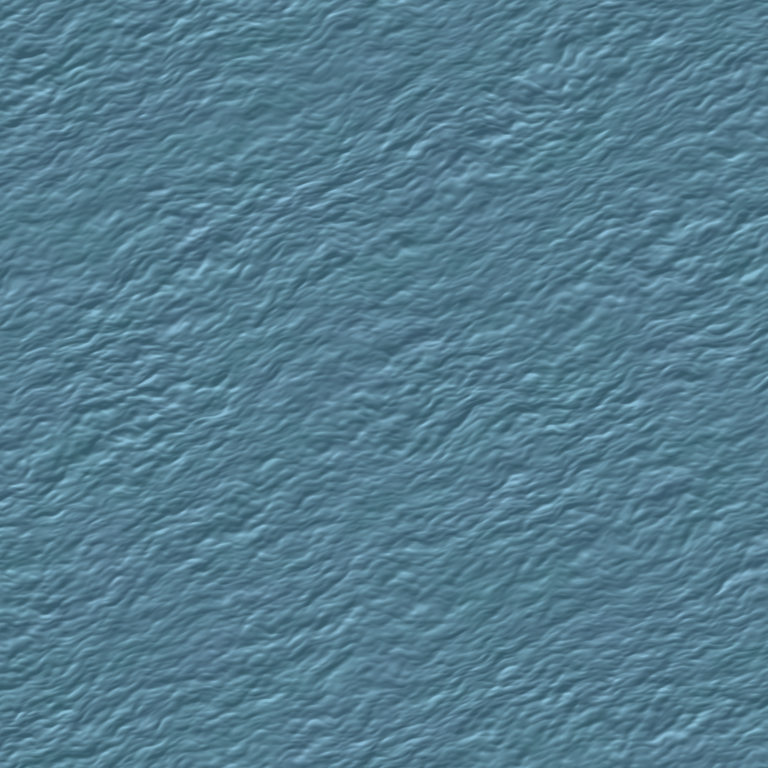
Reproduce this texture procedurally as a WebGL 1 fragment shader.

```glsl
precision highp float;
// Wind-ruffled blue-grey water: fine slanting ripples lit from the upper left.

uniform vec2 u_resolution;

const vec3 WATER = vec3(0.328, 0.483, 0.553);      // mean water colour
const vec3 LIGHT_STEP = vec3(0.047, 0.055, 0.059); // colour change per unit of light
const vec3 GLINT = vec3(0.003, 0.004, 0.0045);     // extra lift on strong light
const vec3 TINT = vec3(-0.011, 0.004, -0.007);     // green-to-violet drift
const vec2 LIGHT_DIR = vec2(-0.40, 0.92);
const float CREST_ANGLE = 0.42;   // radians above horizontal
const float ANGLE_SPREAD = 0.19;  // alternate turn of successive ripple layers
const float STRETCH = 0.43;       // ripple width over length
const float BASE_FREQ = 32.0;     // coarsest ripples per canvas
const float FREQ_STEP = 1.7;
const float SLOPE_STEP = 0.0013;  // distance used to measure the slope
const float RELIEF = 2.1;
const int LAYERS = 4;

vec2 hash2(vec2 cell) {
  vec3 h = fract(cell.xyx * vec3(0.1031, 0.1030, 0.0973));
  h += dot(h, h.yzx + 33.33);
  return fract((h.xx + h.yz) * h.zy);
}

float corner(vec2 cell, vec2 offset) {
  return dot(normalize(hash2(cell) - 0.4999), offset);
}

// Gradient noise, roughly -0.7 to 0.7
float noise(vec2 p) {
  vec2 i = floor(p);
  vec2 f = p - i;
  vec2 s = f * f * f * (f * (f * 6.0 - 15.0) + 10.0);
  vec2 e = vec2(1.0, 0.0);
  float low = mix(corner(i, f), corner(i + e.xy, f - e.xy), s.x);
  float high = mix(corner(i + e.yx, f - e.yx), corner(i + e.xx, f - e.xx), s.x);
  return mix(low, high, s.y);
}

vec2 turn(vec2 p, float angle) {
  float c = cos(angle);
  float s = sin(angle);
  return vec2(c * p.x + s * p.y, c * p.y - s * p.x);
}

// Layered ripples with creased crests; the finer layers are steeper
float waterHeight(vec2 p) {
  float height = 0.0;
  float freq = BASE_FREQ;
  float side = 1.0;
  for (int i = 0; i < LAYERS; i++) {
    float layer = float(i);
    vec2 q = turn(p, CREST_ANGLE + side * ANGLE_SPREAD);
    float n = noise(q * vec2(STRETCH, 1.0) * freq + 37.0 * (layer + 1.0));
    float crest = 0.8 * n - 0.32 * sqrt(n * n + 0.008);
    float steepness = mix(0.36, 0.66, min(layer * 0.5, 1.0));
    height += crest * steepness / freq;
    freq *= FREQ_STEP;
    side = -side;
  }
  return height;
}

void main() {
  vec2 p = gl_FragCoord.xy / min(u_resolution.x, u_resolution.y);

  // Bend the crests so they waver and fork
  vec2 bent = p;
  bent.y += 0.025 * noise(p * 6.0 + 11.0);
  bent += 0.005 * vec2(noise(p * 31.0 + 53.0), noise(p * 31.0 + 91.0));

  // Light from the slope towards the light
  vec2 reach = LIGHT_DIR * SLOPE_STEP;
  float slope = (waterHeight(bent - reach) - waterHeight(bent + reach)) / (2.0 * SLOPE_STEP);

  // Calm and ruffled patches, and broad swells of tone
  vec2 along = turn(p, CREST_ANGLE) * vec2(0.6, 1.0);
  float ruffle = 1.0 + 0.6 * noise(along * 7.0 + 17.0);
  float swell = 0.3 * noise(along * 5.0 + 71.0) + 0.25 * noise(along * 18.0 + 29.0);
  float light = clamp(RELIEF * slope * ruffle + swell, -2.8, 3.6);

  // Shade the water with a slight drift of hue
  float drift = noise(along * 9.0 + 43.0) + noise(along * 24.0 + 61.0);
  vec3 color = WATER + LIGHT_STEP * light + GLINT * light * light + TINT * drift;
  gl_FragColor = vec4(color, 1.0);
}
```
